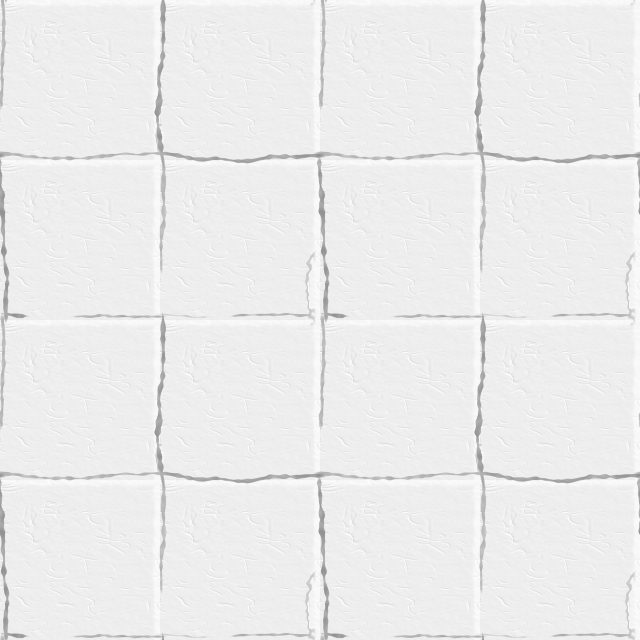
Reproduce this texture map procedurally as a Shadertoy shader.

```glsl
// White stone paving: a 4 x 4 grid of identical embossed faces, split by
// irregular grey cracks that repeat every 2 x 2 stones. Faces are gradient
// noise lit from the upper right; cracks are bent strokes of varying width.

const float STONES = 4.0;             // stones across the canvas
const float UNIT = 1.0 / 192.0;       // fine length unit, in stones
const float FACE_TONE = 0.932;
const float SHALLOW_TONE = 0.73;
const float DEEP_TONE = 0.56;
const float RELIEF = 0.062;           // strength of the surface lighting
const float EDGE_LIGHT = 0.040;       // brightness of the lit stone rims
const vec2 LIGHT_STEP = vec2(0.0065, -0.0065);
const float NO_WRAP = 512.0;

float hash(vec2 p) {
    vec3 h = fract(p.xyx * vec3(0.1031, 0.1030, 0.0973));
    h += dot(h, h.yzx + 33.33);
    return fract((h.x + h.y) * h.z);
}

// Gradient noise that repeats after the given number of cells
float corner(vec2 cell, vec2 offset, vec2 period) {
    float angle = 6.2832 * hash(mod(cell, period) + 7.0);
    return dot(vec2(cos(angle), sin(angle)), offset);
}

float gradientNoise(vec2 p, vec2 period) {
    vec2 i = floor(p), f = fract(p);
    vec2 u = f * f * f * (f * (f * 6.0 - 15.0) + 10.0);
    vec2 e = vec2(0.0, 1.0);
    return mix(mix(corner(i, f, period), corner(i + e.yx, f - e.yx, period), u.x),
               mix(corner(i + e.xy, f - e.xy, period), corner(i + e.yy, f - e.yy, period), u.x), u.y);
}

float tiledNoise(vec2 s, vec2 cells) { return gradientNoise(s * cells, cells); }

// Height of one stone face: lumps, grain, tool creases and a central star
float faceHeight(vec2 s) {
    vec2 w = s + 0.025 * vec2(tiledNoise(s, vec2(7.0)), tiledNoise(s, vec2(9.0, 11.0)));
    float h = 0.40 * tiledNoise(w, vec2(11.0, 19.0));
    h += 0.28 * tiledNoise(w, vec2(29.0, 47.0));
    h += 0.14 * tiledNoise(s, vec2(64.0, 80.0));
    for (int k = 0; k < 3; k++) {
        vec2 cells = vec2(5.0, 9.0) + vec2(2.0, 3.0) * float(k);
        float ridge = abs(tiledNoise(w, cells));
        float patchy = tiledNoise(s, vec2(6.0, 5.0) + float(k)) + 0.15 * (0.7 - s.x - s.y);
        h -= 0.9 * (1.0 - smoothstep(0.0, 0.075, ridge)) * smoothstep(0.02, 0.35, patchy);
    }
    vec2 c = (w - vec2(0.52, 0.5)) * vec2(0.8, 1.0);
    float r = length(c);
    float ray = r * abs(sin(2.5 * atan(c.y, c.x)));
    h -= 0.7 * (1.0 - smoothstep(0.0, 0.012, ray)) * (1.0 - smoothstep(0.03, 0.13, r));
    return h;
}

// Signed position inside the two-stone repeat, from -0.5 to 1.5
float wrapPair(float x) { return mod(x + 0.5, 2.0) - 0.5; }

// Coverage of a crack bent through five offsets, tapered at both span ends
float crack(float across, float along, float[5] bend, vec2 span, float halfWidth, float seed) {
    float t = clamp(along, 0.0, 1.0) * 4.0;
    int i = min(int(t), 3);
    float middle = mix(bend[i], bend[i + 1], smoothstep(0.0, 1.0, t - float(i)));
    middle += 2.6 * gradientNoise(vec2(along * 11.0 + 9.0, seed), vec2(NO_WRAP));
    float taper = smoothstep(span.x, span.x + 0.07, along) * (1.0 - smoothstep(span.y - 0.07, span.y, along));
    float rough = 1.0 + 1.1 * gradientNoise(vec2(along * 23.0 + 40.0, seed + 5.0), vec2(NO_WRAP));
    float d = abs(across - middle * UNIT) - halfWidth * UNIT * taper * rough;
    float soft = max(0.8 * UNIT, 0.7 * STONES / iResolution.y);
    return taper * (1.0 - smoothstep(-soft, soft, d));
}

// Loose chip: x is its dark outline, y its pale inside
vec2 chip(vec2 p, vec2 radius) {
    float d = length(p / radius) - 1.0 + 0.45 * gradientNoise(p * 24.0 + 20.0, vec2(NO_WRAP));
    float outline = 1.0 - smoothstep(0.5 * UNIT, 1.6 * UNIT, abs(d) * radius.x);
    return vec2(outline * smoothstep(0.4, -0.2, p.x / radius.x), 1.0 - smoothstep(-0.25, 0.0, d));
}

void mainImage(out vec4 fragColor, in vec2 fragCoord) {
    vec2 uv = fragCoord / iResolution.xy;
    vec2 p = vec2(uv.x, 1.0 - uv.y) * STONES;   // y runs downwards
    vec2 s = fract(p);
    vec2 a = vec2(wrapPair(p.x), wrapPair(p.y));
    vec2 b = vec2(wrapPair(p.x - 1.0), wrapPair(p.y - 1.0));

    // Lit face and its pale right and upper rims
    float tone = FACE_TONE + RELIEF * (faceHeight(s) - faceHeight(s + LIGHT_STEP));
    float wobble = 0.018 * tiledNoise(s, vec2(13.0));
    float rim = smoothstep(0.945, 0.975, s.x + wobble);
    rim = max(rim, 1.0 - smoothstep(0.015, 0.045, s.y + wobble));
    tone += EDGE_LIGHT * rim;

    // Vertical cracks
    float full = crack(a.x, b.y, float[5](-2.0, 2.0, 4.0, 9.0, 6.0), vec2(-0.05, 1.04), 2.5, 3.5);
    full = max(full, crack(b.x, a.y, float[5](3.0, 4.0, 0.0, -2.0, 3.0), vec2(-0.07, 1.04), 2.5, 9.5));
    float thin = crack(a.x, a.y, float[5](3.0, 4.0, 2.0, 1.0, 0.0), vec2(-0.07, 0.71), 1.7, 15.5);
    thin = max(thin, crack(b.x, b.y, float[5](4.0, 5.0, 2.0, 1.0, 2.0), vec2(-0.07, 0.73), 2.0, 21.5));

    // Horizontal cracks
    full = max(full, crack(b.y, b.x, float[5](-7.0, -2.0, 1.0, -3.0, -4.0), vec2(-0.05, 1.06), 1.9, 27.5));
    thin = max(thin, crack(b.y, a.x, float[5](-8.0, -3.0, -2.0, -7.0, -8.0), vec2(-0.06, 1.06), 1.6, 33.5));
    float[5] low = float[5](-8.0, -4.0, -4.0, -5.0, -4.0);
    full = max(full, crack(a.y, a.x, low, vec2(-0.02, 0.21), 1.6, 39.5));
    thin = max(thin, crack(a.y, a.x, low, vec2(0.43, 1.06), 1.3, 39.5));
    thin = max(thin, crack(a.y, b.x, float[5](-4.0, -4.0, -6.0, -6.0, -5.0), vec2(0.42, 0.98), 1.3, 45.5));
    thin = max(thin, 0.5 * crack(a.y, b.x, low, vec2(-0.05, 0.35), 0.8, 51.5));

    // Chips beside the crossings
    vec2 flake = chip(vec2(a.x, b.y) - vec2(-0.038, 0.79), vec2(0.042, 0.195));
    flake = max(flake, chip(vec2(b.x, a.y) - vec2(0.005, 0.86), vec2(0.026, 0.075)));
    tone = mix(tone, tone + 0.6 * EDGE_LIGHT, flake.y * (1.0 - rim));
    tone = mix(tone, SHALLOW_TONE, 0.7 * flake.x);

    // Crack floors, with uneven depth
    float depth = 0.5 + 0.9 * gradientNoise(p * vec2(19.0, 17.0), vec2(38.0, 34.0));
    tone = mix(tone, mix(SHALLOW_TONE + 0.05, SHALLOW_TONE - 0.06, depth), thin);
    tone = mix(tone, mix(SHALLOW_TONE, DEEP_TONE, clamp(depth, 0.0, 1.0)), full);
    fragColor = vec4(vec3(clamp(tone, 0.0, 0.985)), 1.0);
}
```
